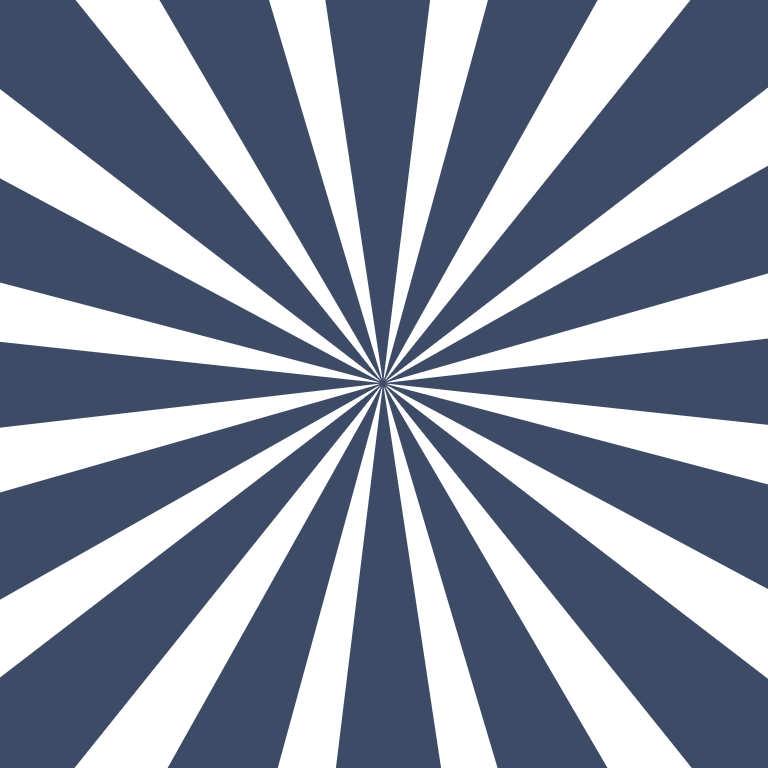
Give the GLSL for this background, as a Shadertoy shader.

```glsl
#define NAVY vec3(0.243, 0.294, 0.404)
#define WHITE vec3(1.0)
#define CENTER vec2(0.4988, 0.5010)
#define RAY_COUNT 16.0
#define HUB_INNER 0.003
#define HUB_OUTER 0.009

// Per-ray turn and half width in degrees; repeats every half circle
const vec2 RAY_SHAPE[8] = vec2[8](
    vec2(0.02, 4.65), vec2(-0.25, 4.03), vec2(-0.24, 4.74), vec2(0.10, 4.16),
    vec2(1.32, 4.00), vec2(0.75, 4.24), vec2(0.92, 4.69), vec2(0.80, 4.28));

// Coverage of the white rays around the hub
float rayCoverage(vec2 p, float pixel) {
    float radius = length(p);
    float sector = 360.0 / RAY_COUNT;
    float angle = radius > 0.0 ? mod(degrees(atan(p.y, p.x)), 360.0) : 0.0;
    vec2 shape = RAY_SHAPE[int(floor(angle / sector)) % 8];

    // Distance to the nearest edge of the ray in this sector
    float offset = abs(mod(angle, sector) - 0.5 * sector - shape.x);
    float edge = radius * sin(radians(shape.y - offset));
    float ray = clamp(0.5 + edge / pixel, 0.0, 1.0);

    // Rays fade out into the small dark hub
    return ray * smoothstep(HUB_INNER, HUB_OUTER, radius);
}

void mainImage(out vec4 fragColor, in vec2 fragCoord) {
    float size = min(iResolution.x, iResolution.y);
    vec2 p = (fragCoord - 0.5 * iResolution.xy) / size + 0.5 - CENTER;
    fragColor = vec4(mix(NAVY, WHITE, rayCoverage(p, 1.0 / size)), 1.0);
}
```
